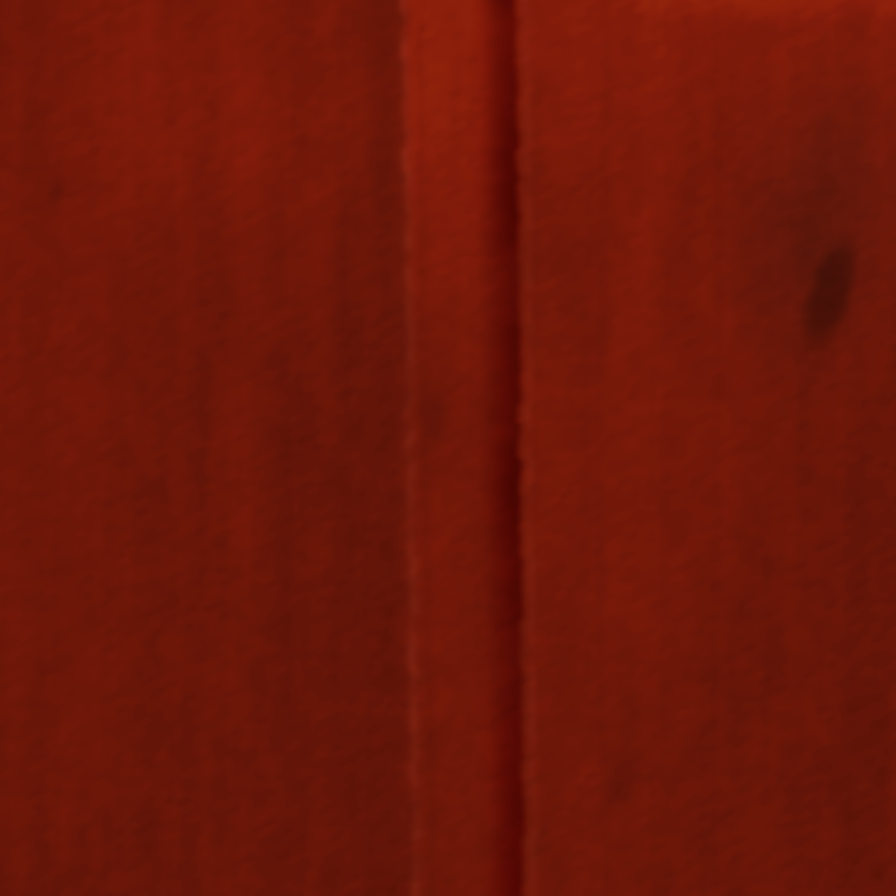
Write a Shadertoy shader that draws this texture.

```glsl
float hash(vec2 p) {
    p = fract(p * vec2(0.1031, 0.1137));
    p += dot(p, p.yx + 33.33);
    return fract((p.x + p.y) * p.x * 7.31);
}

// Soft cellular noise: random cell tones blended by distance, about -0.5 to 0.5
float cells(vec2 p) {
    vec2 id = floor(p);
    float tone = 0.0, total = 0.0;
    for (int j = -1; j <= 1; j++) {
        for (int i = -1; i <= 1; i++) {
            vec2 cell = id + vec2(i, j);
            vec2 seed = cell + 0.2 + 0.6 * vec2(hash(cell + 71.0), hash(cell + 137.0));
            vec2 d = p - seed;
            float weight = exp(-5.0 * dot(d, d));
            tone += weight * (hash(cell + 19.0) - 0.5);
            total += weight;
        }
    }
    return tone / total;
}

// Soft elliptical spot, leaning by the given slope
float spot(vec2 p, vec2 center, vec2 size, float lean) {
    vec2 d = p - center;
    d.x -= lean * d.y;
    d /= size;
    return exp(-dot(d, d));
}

// Vertical wood streaks from bent, layered sines
float grain(vec2 p) {
    float x = p.x + 0.005 * sin(p.y * 5.0 + p.x * 9.0);
    float sum = 0.0, freq = 52.0, amp = 0.5;
    for (int i = 0; i < 4; i++) {
        float phase = float(i) * 2.4 + 1.3 * sin(p.y * 3.0 + float(i) * 1.7);
        sum += amp * sin(x * freq + phase + 2.0 * sin(x * freq * 0.37));
        freq *= 1.7;
        amp *= 0.72;
    }
    return sum;
}

void mainImage(out vec4 fragColor, in vec2 fragCoord) {
    vec2 uv = fragCoord / iResolution.xy;
    float wobble = 0.005 * cells(vec2(3.0, uv.y * 55.0));
    float grooveX = 0.584 - 0.008 * uv.y + wobble;
    float ridgeX = 0.465 - 0.014 * uv.y + wobble;
    float side = uv.x - grooveX;
    float rightBoard = smoothstep(-0.006, 0.006, side);
    float bead = smoothstep(-0.008, 0.012, uv.x - ridgeX) * (1.0 - rightBoard);
    float leftBoard = 1.0 - smoothstep(-0.012, 0.006, uv.x - ridgeX);

    // Broad light and shade
    float red = 0.41 + 0.03 * uv.y;
    red += 0.05 * spot(uv, vec2(0.25, 0.87), vec2(0.16, 0.17), 0.0);
    red += bead * (0.015 + 0.085 * smoothstep(0.5, 0.95, uv.y));
    red += rightBoard * 0.03 * spot(uv, vec2(0.70, 0.65), vec2(0.14, 0.6), 0.0);
    red += rightBoard * 0.05 * smoothstep(0.7, 1.0, uv.y);
    red += 0.06 * smoothstep(0.62, 0.8, uv.x) * smoothstep(0.965, 1.005, uv.y);
    red -= 0.025 * spot(uv, vec2(0.36, 0.32), vec2(0.12, 0.45), 0.0);
    red -= 0.03 * spot(uv, vec2(0.95, 0.32), vec2(0.09, 0.32), 0.0);
    red -= 0.015 * leftBoard * smoothstep(0.30, 0.44, uv.x);

    // Grain and mottling, the finest lying aslant
    red += 0.013 * grain(uv);
    red += 0.03 * cells(uv * vec2(22.0, 5.0));
    red += 0.025 * cells(uv * vec2(34.0, 26.0) + 11.0);
    vec2 slant = vec2(uv.x + 0.5 * uv.y, uv.y - 0.5 * uv.x);
    red += 0.032 * cells(slant * vec2(60.0, 110.0) + 40.0);

    // Knots: one dark with a halo, the rest faint
    float halo = spot(uv, vec2(0.92, 0.77), vec2(0.08, 0.14), 0.15);
    vec2 k = uv - vec2(0.926, 0.672);
    k.x -= 0.27 * k.y;
    k += 0.006 * vec2(cells(uv * 45.0), cells(uv * 45.0 + 9.0));
    float knot = 1.0 - smoothstep(0.5, 1.3, length(k / vec2(0.025, 0.058)));
    red *= 1.0 - 0.13 * halo;
    red *= 1.0 - 0.27 * knot;
    red *= 1.0 - 0.12 * spot(uv, vec2(0.062, 0.783), vec2(0.010, 0.016), 0.4);
    red *= 1.0 - 0.12 * spot(uv, vec2(0.485, 0.535), vec2(0.014, 0.028), 0.0);
    red *= 1.0 - 0.13 * spot(uv, vec2(0.688, 0.125), vec2(0.015, 0.035), 0.2);
    red *= 1.0 - 0.08 * spot(uv, vec2(0.70, 0.21), vec2(0.025, 0.09), 0.0);

    // Groove: long soft shadow on the left, firmer edge on the right
    float shadow = smoothstep(-0.065, -0.006, side);
    shadow *= shadow * (1.0 - smoothstep(-0.006, 0.006, side));
    shadow *= 0.88 + 0.5 * cells(vec2(5.0, uv.y * 14.0));
    red *= 1.0 - shadow * (0.23 + 0.18 * uv.y);
    float lip = exp(-pow((side - 0.011) / 0.006, 2.0));
    lip *= 0.7 + 1.2 * cells(vec2(13.0, uv.y * 40.0));

    // Pale worn ridge, broken along its length
    float ridge = exp(-pow((uv.x - ridgeX) / 0.0065, 2.0));
    ridge *= 0.8 + 1.3 * cells(vec2(7.0, uv.y * 50.0));
    float ridgeShade = exp(-pow((uv.x - ridgeX - 0.017) / 0.007, 2.0));
    red *= 1.0 - 0.04 * ridgeShade;

    vec3 color = red * vec3(1.0, 0.205, 0.08) + vec3(0.0, 0.002, -0.001);
    color.gb *= 1.0 - 0.6 * shadow;
    color += (ridge + 0.6 * lip) * vec3(0.055, 0.032, 0.026);
    color += halo * vec3(0.0, 0.012, 0.012);
    color.g += 0.3 * max(red - 0.52, 0.0);
    fragColor = vec4(color, 1.0);
}
```
